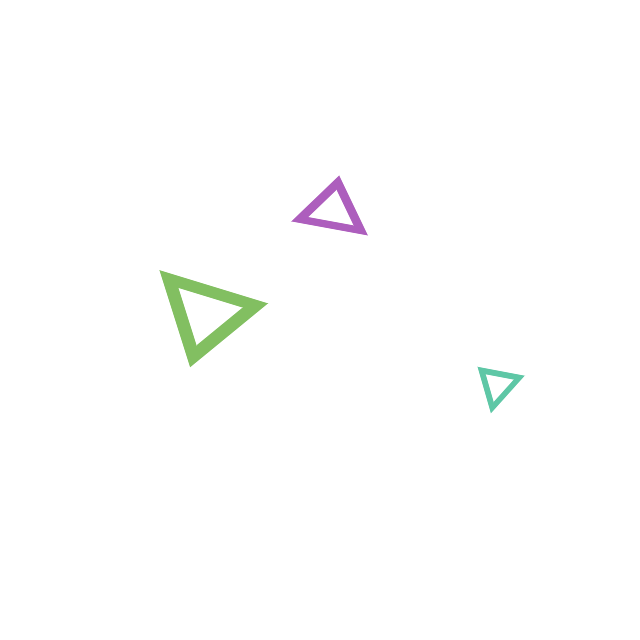
Reproduce this background procedurally as a WebGL 1 fragment shader.

```glsl
precision highp float;

uniform vec2 u_resolution;

const vec3 BACKGROUND = vec3(1.0);
const vec3 GREEN = vec3(0.510, 0.749, 0.380);
const vec3 PURPLE = vec3(0.680, 0.370, 0.740);
const vec3 TEAL = vec3(0.370, 0.780, 0.650);

// Size of each triangular hole relative to its outline
const float HOLE_SCALE = 0.588;
// Width of the edge blend in pixels
const float EDGE_SOFTNESS = 1.1;

// Corners run clockwise, in units of the canvas
const vec2 GREEN_A = vec2(0.249, 0.578);
const vec2 GREEN_B = vec2(0.419, 0.526);
const vec2 GREEN_C = vec2(0.297, 0.426);

const vec2 PURPLE_A = vec2(0.530, 0.726);
const vec2 PURPLE_B = vec2(0.575, 0.632);
const vec2 PURPLE_C = vec2(0.455, 0.654);

const vec2 TEAL_A = vec2(0.746, 0.427);
const vec2 TEAL_B = vec2(0.820, 0.413);
const vec2 TEAL_C = vec2(0.767, 0.354);

// Signed distance to the line from a to b, positive on its right side
float edgeDistance(vec2 p, vec2 a, vec2 b) {
    vec2 edge = normalize(b - a);
    return dot(p - a, vec2(edge.y, -edge.x));
}

// Signed distance to a clockwise triangle, positive inside
float triangleDistance(vec2 p, vec2 a, vec2 b, vec2 c) {
    return min(edgeDistance(p, a, b),
               min(edgeDistance(p, b, c), edgeDistance(p, c, a)));
}

// Coverage of a triangle with a similar hole about its centroid
float triangleFrame(vec2 p, vec2 a, vec2 b, vec2 c, float blur) {
    vec2 center = (a + b + c) / 3.0;
    float outer = triangleDistance(p, a, b, c);
    float hole = triangleDistance(p,
                                  mix(center, a, HOLE_SCALE),
                                  mix(center, b, HOLE_SCALE),
                                  mix(center, c, HOLE_SCALE));
    float frame = min(outer, -hole);
    return smoothstep(-0.5 * blur, 0.5 * blur, frame);
}

void main() {
    vec2 p = gl_FragCoord.xy / u_resolution;
    float blur = EDGE_SOFTNESS / min(u_resolution.x, u_resolution.y);

    vec3 color = BACKGROUND;
    color = mix(color, GREEN, triangleFrame(p, GREEN_A, GREEN_B, GREEN_C, blur));
    color = mix(color, PURPLE, triangleFrame(p, PURPLE_A, PURPLE_B, PURPLE_C, blur));
    color = mix(color, TEAL, triangleFrame(p, TEAL_A, TEAL_B, TEAL_C, blur));

    gl_FragColor = vec4(color, 1.0);
}
```
